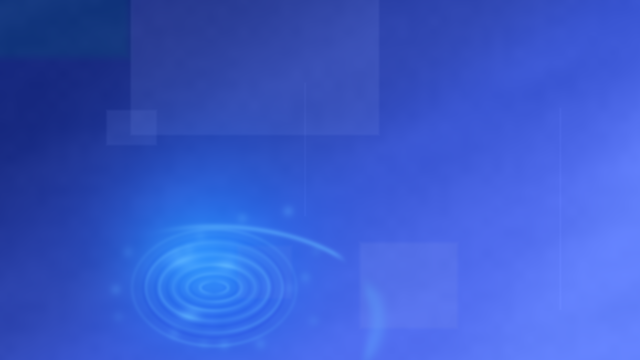
Give the GLSL for this background, as a Shadertoy shader.

```glsl
// Blue diagonal gradient with translucent panels and a glowing ripple with sparks.

const vec2 CANVAS = vec2(16.0 / 9.0, 1.0);
const vec2 RIPPLE_CENTER = vec2(0.595, 0.201);

const vec3 NAVY = vec3(0.09, 0.16, 0.50);
const vec3 INDIGO = vec3(0.18, 0.27, 0.69);
const vec3 ROYAL = vec3(0.23, 0.34, 0.83);
const vec3 PERIWINKLE = vec3(0.32, 0.43, 0.94);
const vec3 PALE_BLUE = vec3(0.39, 0.51, 0.99);
const vec3 TEAL = vec3(0.07, 0.22, 0.49);
const vec3 AZURE = vec3(0.14, 0.44, 0.96);
const vec3 CYAN = vec3(0.22, 0.64, 1.0);
const vec3 MIST = vec3(0.50, 0.58, 0.92);
const vec3 SPARKLE = vec3(0.38, 0.72, 1.0);

float hash(vec2 p) {
    vec3 q = fract(vec3(p.xyx) * 0.1031);
    q += dot(q, q.yzx + 33.33);
    return fract((q.x + q.y) * q.z);
}

float noise(vec2 p) {
    vec2 cell = floor(p);
    vec2 f = fract(p);
    f = f * f * (3.0 - 2.0 * f);
    float low = mix(hash(cell), hash(cell + vec2(1, 0)), f.x);
    float high = mix(hash(cell + vec2(0, 1)), hash(cell + vec2(1, 1)), f.x);
    return mix(low, high, f.y);
}

// Soft elliptical falloff
float glow(vec2 p, vec2 center, vec2 radius) {
    vec2 q = (p - center) / radius;
    return exp(-dot(q, q));
}

// Filled rectangle with blurred edges
float panel(vec2 p, vec2 low, vec2 high, float blur) {
    vec2 d = abs(p - 0.5 * (low + high)) - 0.5 * (high - low);
    return 1.0 - smoothstep(-blur, blur, max(d.x, d.y));
}

// Soft outline of an ellipse
float ring(vec2 p, vec2 center, vec2 radius, float width) {
    vec2 q = (p - center) / radius;
    float k = max(length(q), 0.001);
    float d = (k - 1.0) * k / max(length(q / radius), 0.001);
    return exp(-d * d / (width * width));
}

// Diagonal ramp with a pale wedge at the lower right
vec3 backdrop(vec2 uv, vec2 p) {
    float t = 0.55 * uv.x + 0.45 * (1.0 - uv.y);
    vec3 color = mix(NAVY, INDIGO, smoothstep(0.14, 0.42, t));
    color = mix(color, ROYAL, smoothstep(0.40, 0.56, t));
    color = mix(color, PERIWINKLE, smoothstep(0.53, 0.76, t));
    float wedge = dot(p - vec2(1.296, 0.0), vec2(0.80, -0.595));
    return mix(color, PALE_BLUE, 0.9 * smoothstep(-0.14, 0.17, wedge));
}

// Concentric inner rings plus a broken outer wave
float ripples(vec2 p) {
    float light = 0.0;
    float angle = atan(p.y - RIPPLE_CENTER.y, p.x - RIPPLE_CENTER.x);
    for (int i = 0; i < 6; i++) {
        float n = float(i);
        float rx = 0.038 + 0.038 * n;
        vec2 radius = rx * vec2(1.0, 0.46 + 0.05 * n);
        float shimmer = 0.75 + 0.25 * cos(angle * 2.0 + 1.9 * n);
        light += ring(p, RIPPLE_CENTER, radius, 0.006) * (0.36 - 0.03 * n) * shimmer;
        light -= ring(p, RIPPLE_CENTER, radius * 0.86, 0.006) * 0.10;
    }
    vec2 outer = vec2(0.595, 0.109);
    float crest = smoothstep(0.40, 0.60, p.x) * (1.0 - smoothstep(0.92, 0.97, p.x));
    crest *= smoothstep(0.15, 0.25, p.y);
    light += ring(p, outer, vec2(0.475, 0.262), 0.008) * crest * 0.45;
    float side = smoothstep(0.99, 1.03, p.x) * (1.0 - smoothstep(0.18, 0.25, p.y));
    light += ring(p, outer, vec2(0.455, 0.255), 0.024) * side * 0.28;
    return light;
}

// Small lights scattered around the ripple
float sparks(vec2 p) {
    float light = 0.0;
    for (int i = 0; i < 16; i++) {
        float n = float(i);
        float angle = 2.39996 * n;
        float reach = 0.12 + 0.24 * hash(vec2(n, 4.0));
        vec2 spot = vec2(0.60, 0.23) + reach * vec2(cos(angle), 0.7 * sin(angle));
        light += glow(p, spot, vec2(0.016)) * (0.10 + 0.14 * hash(vec2(n, 9.0)));
    }
    return light;
}

void mainImage(out vec4 fragColor, in vec2 fragCoord) {
    vec2 uv = fragCoord / iResolution.xy;
    vec2 p = uv * CANVAS;
    vec3 color = backdrop(uv, p);

    // Translucent panels
    color = mix(color, TEAL, 0.85 * panel(p, vec2(-0.2, 0.84), vec2(0.359, 1.2), 0.02));
    color = mix(color, MIST, 0.15 * panel(p, vec2(0.363, 0.625), vec2(1.053, 1.2), 0.005));
    color = mix(color, MIST, 0.13 * panel(p, vec2(0.296, 0.597), vec2(0.435, 0.694), 0.005));

    // Broad glow, then its bright core
    color = mix(color, AZURE, 0.22 * glow(p, vec2(0.66, 0.36), vec2(0.36, 0.30)));
    color = mix(color, AZURE, 0.85 * glow(p, vec2(0.58, 0.27), vec2(0.24, 0.25)));
    color = mix(color, CYAN, 0.68 * glow(p, vec2(0.56, 0.28), vec2(0.15, 0.12)));
    color = mix(color, MIST, 0.18 * panel(p, vec2(1.0, 0.088), vec2(1.271, 0.326), 0.008));
    color = mix(color, MIST, 0.10 * panel(p, vec2(0.66, 0.171), vec2(0.81, 0.317), 0.007));

    // Ripple lines and sparks
    float lights = ripples(p) + sparks(p);
    lights += 0.5 * glow(p, vec2(0.51, 0.275), vec2(0.04, 0.022));
    lights += 0.5 * glow(p, vec2(0.63, 0.264), vec2(0.03, 0.022));
    lights += 0.5 * glow(p, vec2(0.528, 0.125), vec2(0.03, 0.02));
    color = mix(color, SPARKLE, clamp(lights, -0.15, 0.8));

    // Faint vertical seams, slanted streaks and soft mottling
    float seams = panel(p, vec2(0.845, 0.40), vec2(0.850, 0.77), 0.003);
    seams += panel(p, vec2(1.554, 0.14), vec2(1.559, 0.70), 0.003);
    vec2 slant = vec2(0.94 * p.x + 0.34 * p.y, 0.94 * p.y - 0.34 * p.x);
    float streaks = noise(slant * vec2(3.0, 11.0) + 7.0) - 0.5;
    color += 0.02 * seams + 0.025 * streaks + 0.012 * (noise(p * 34.0) - 0.5);
    fragColor = vec4(clamp(color, 0.0, 1.0), 1.0);
}
```
